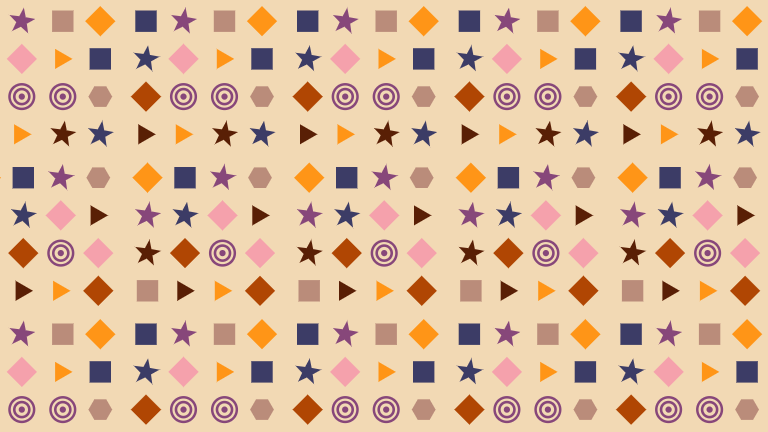
This pattern is drawn by a WebGL 2 fragment shader. Its source:

```glsl
#version 300 es
precision highp float;

uniform vec2 u_resolution;
out vec4 fragColor;

#define CANVAS_HEIGHT 432.0
#define TILE_WIDTH 161.7
#define BLOCK_HEIGHT 156.5
#define ORIGIN vec2(127.0, 2.0)
#define PITCH vec2(37.5, 37.7)
#define FIRST_CENTER vec2(19.0, 19.2)
#define SQUARE_HALF 10.7
#define STAR_RADIUS 13.7
#define STAR_INNER 0.41
#define STAR_TIP 1.42
#define TRIANGLE_INRADIUS 5.8
#define HEXAGON_INRADIUS 10.3

const float TAU = 6.2831853;
const vec3 PAPER = vec3(0.95, 0.85, 0.705);

// Inks: navy, purple, mauve, orange, pink, rust, dark brown
const vec3 INKS[7] = vec3[7](
    vec3(0.235, 0.235, 0.40), vec3(0.53, 0.28, 0.48), vec3(0.73, 0.55, 0.48),
    vec3(1.0, 0.585, 0.09), vec3(0.96, 0.63, 0.675), vec3(0.69, 0.275, 0.01),
    vec3(0.35, 0.12, 0.02));

// Shapes: 0 square, 1 star, 2 diamond, 3 triangle, 4 target, 5 hexagon
const int SYMBOL_SHAPE[12] = int[12](0, 1, 0, 2, 1, 2, 3, 2, 4, 5, 3, 1);
const int SYMBOL_INK[12] = int[12](0, 1, 2, 3, 0, 4, 3, 5, 1, 2, 6, 6);

// Symbols of one repeat: two blocks of four rows
const int LAYOUT[32] = int[32](
    0, 1, 2, 3,
    4, 5, 6, 0,
    7, 8, 8, 9,
    10, 6, 11, 4,
    3, 0, 1, 9,
    1, 4, 5, 10,
    11, 7, 8, 5,
    2, 10, 6, 7);

// Regular polygon with one side facing +x
float polygonDistance(vec2 p, float sides, float inradius) {
    float sector = TAU / sides;
    float angle = atan(p.y, p.x);
    return cos(floor(0.5 + angle / sector) * sector - angle) * length(p) - inradius;
}

float starDistance(vec2 p) {
    float sector = TAU / 5.0;
    float angle = mod(atan(p.y, p.x) - STAR_TIP + 0.5 * sector, sector) - 0.5 * sector;
    vec2 folded = length(p) * vec2(cos(angle), abs(sin(angle)));
    vec2 tip = vec2(STAR_RADIUS, 0.0);
    vec2 notch = STAR_RADIUS * STAR_INNER * vec2(cos(0.5 * sector), sin(0.5 * sector));
    vec2 edge = notch - tip;
    return dot(folded - tip, normalize(vec2(edge.y, -edge.x)));
}

// Dot with two rings
float targetDistance(vec2 p) {
    float r = length(p);
    return min(r - 3.1, min(abs(r - 7.5) - 1.3, abs(r - 12.3) - 1.25));
}

float shapeDistance(int shape, vec2 p) {
    if (shape == 0) return max(abs(p.x), abs(p.y)) - SQUARE_HALF;
    if (shape == 1) return starDistance(p);
    if (shape == 2) return (abs(p.x) + abs(p.y)) * sqrt(0.5) - SQUARE_HALF;
    if (shape == 3) return polygonDistance(-p - vec2(1.9, 0.0), 3.0, TRIANGLE_INRADIUS);
    if (shape == 4) return targetDistance(p);
    return polygonDistance(p.yx, 6.0, HEXAGON_INRADIUS);
}

void main() {
    float pixel = CANVAS_HEIGHT / u_resolution.y;
    vec2 p = gl_FragCoord.xy * pixel;
    p.y = CANVAS_HEIGHT - p.y;
    p -= ORIGIN;

    // Locate the block and the cell inside it
    vec2 blockSize = vec2(TILE_WIDTH, BLOCK_HEIGHT);
    float lower = mod(floor(p.y / BLOCK_HEIGHT), 2.0);
    vec2 local = mod(p, blockSize);
    vec2 cell = min(floor(local / vec2(38.5, PITCH.y)), 3.0);

    // Upper blocks have a wider middle gap; lower blocks sit slightly right
    vec2 center = FIRST_CENTER + cell * PITCH;
    center.x += mix(3.5 * step(2.0, cell.x), 1.5, lower);
    vec2 q = local - center;
    q.y = -q.y;

    // Draw the symbol
    int symbol = LAYOUT[int(lower) * 16 + int(cell.y) * 4 + int(cell.x)];
    float d = shapeDistance(SYMBOL_SHAPE[symbol], q);
    float coverage = clamp(0.5 - d / pixel, 0.0, 1.0);
    fragColor = vec4(mix(PAPER, INKS[SYMBOL_INK[symbol]], coverage), 1.0);
}
```
